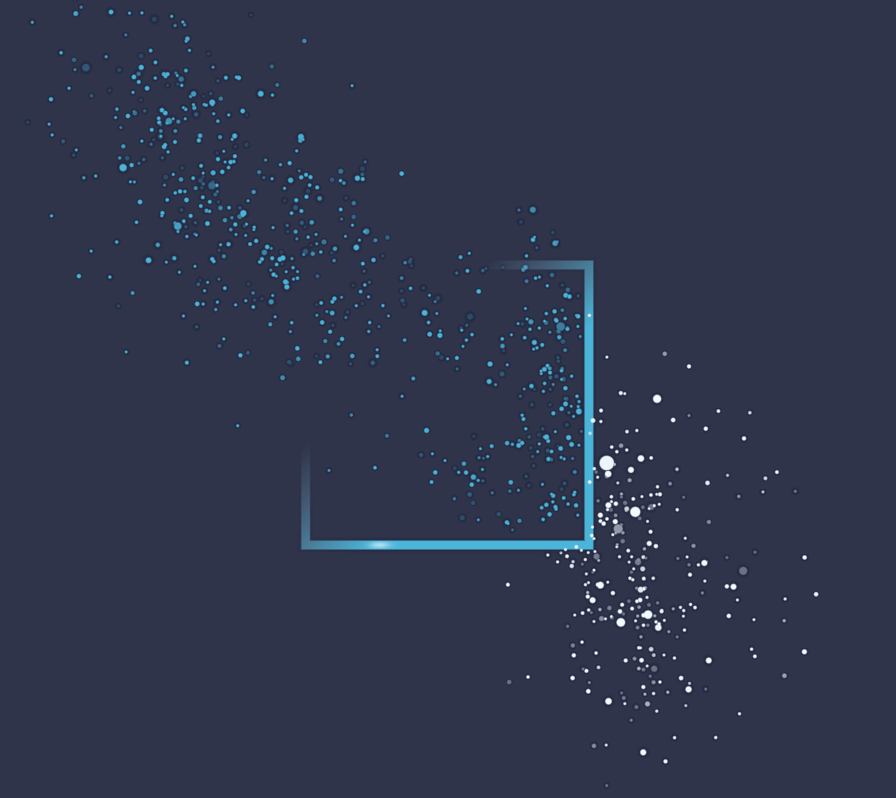
A Shadertoy shader for this background:

```glsl
#define BACKGROUND vec3(0.184, 0.204, 0.290)
#define SHADE vec3(0.140, 0.160, 0.258)
#define CYAN vec3(0.290, 0.710, 0.850)
#define PALE vec3(0.480, 0.620, 0.710)
#define WHITE vec3(0.950, 0.985, 1.000)
#define FRAME_CENTRE vec2(0.5605, 0.4925)
#define FRAME_HALF vec2(0.1775, 0.1755)
#define STROKE_HALF 0.0056
#define FRAME_FADE vec2(-0.060, 0.150)
#define CLUMP_SCALE 28.0
#define DENSITY_FLOOR 0.010
#define SOFTNESS 0.0008

vec3 hash3(vec2 cell) {
    vec3 q = fract(vec3(cell.xyx) * vec3(0.1031, 0.1030, 0.0973));
    q += dot(q, q.yxz + 33.33);
    return fract((q.xxy + q.yzz) * q.zyx);
}

mat2 rotation(float angle) {
    float c = cos(angle), s = sin(angle);
    return mat2(c, s, -s, c);
}

float cornerSlope(vec2 corner, vec2 offset) {
    float angle = 6.2832 * hash3(corner + 71.0).x;
    return dot(vec2(cos(angle), sin(angle)), offset);
}

float gradientNoise(vec2 p) {
    vec2 i = floor(p), f = fract(p);
    vec2 u = f * f * f * (f * (f * 6.0 - 15.0) + 10.0);
    vec2 e = vec2(0.0, 1.0);
    float low = mix(cornerSlope(i, f), cornerSlope(i + e.yx, f - e.yx), u.x);
    float high = mix(cornerSlope(i + e.xy, f - e.xy), cornerSlope(i + 1.0, f - 1.0), u.x);
    return mix(low, high, u.y);
}

// Elongated Gaussian cloud; the first spread lies along the angle.
float cloud(vec2 p, vec2 centre, vec2 spread, float angle) {
    vec2 q = (p - centre) * rotation(angle) / spread;
    return exp(-0.5 * dot(q, q));
}

// Drifting dust at the upper left and along the inside of the frame
float cyanDensity(vec2 p) {
    float d = 0.38 * cloud(p, vec2(0.228, 0.825), vec2(0.090, 0.038), -1.2);
    d += 0.20 * cloud(p, vec2(0.385, 0.685), vec2(0.095, 0.050), -1.3);
    d += 0.11 * cloud(p, vec2(0.290, 0.750), vec2(0.190, 0.115), -0.85);
    d += 0.46 * cloud(p, vec2(0.698, 0.510), vec2(0.115, 0.026), -1.571);
    d += 0.20 * cloud(p, vec2(0.610, 0.400), vec2(0.055, 0.040), -0.4);
    d += 0.14 * cloud(p, vec2(0.600, 0.595), vec2(0.090, 0.050), -0.4);
    return (d - DENSITY_FLOOR) * step(p.x, 0.729) * step(0.326, p.y);
}

// Bright spray beyond the lower right corner
float whiteDensity(vec2 p) {
    float d = 0.36 * cloud(p, vec2(0.772, 0.300), vec2(0.110, 0.038), -1.35);
    d += 0.13 * cloud(p, vec2(0.805, 0.300), vec2(0.150, 0.110), -1.2);
    vec2 edge = FRAME_CENTRE + vec2(1.0, -1.0) * FRAME_HALF;
    return (d - DENSITY_FLOOR) * max(step(edge.x, p.x), step(p.y, edge.y));
}

// One disc per cell of a turned grid, kept where the cloud is dense.
// Returns the disc and a soft dark halo around it.
vec2 scatter(vec2 p, float cells, vec2 radii, float amount, bool bright) {
    mat2 turn = rotation(cells);
    vec2 cell = floor(turn * p * cells);
    float seed = cells + (bright ? 137.0 : 11.0);
    vec3 place = hash3(cell + seed);
    vec3 look = hash3(cell + seed + 313.0);
    vec2 centre = transpose(turn) * (cell + mix(vec2(0.28), vec2(0.72), place.xy)) / cells;
    float density = bright ? whiteDensity(centre) : cyanDensity(centre);
    float clump = smoothstep(-0.3, 0.3, gradientNoise(centre * CLUMP_SCALE));
    float present = step(place.z + 0.002, density * amount * mix(0.1, 1.9, clump));
    float radius = mix(radii.x, radii.y, look.x * look.x);
    float blur = 0.4 / iResolution.y + SOFTNESS;
    float away = length(p - centre);
    float disc = 1.0 - smoothstep(radius - blur, radius + blur, away);
    float halo = 1.0 - smoothstep(radius, radius + 0.006, away);
    halo *= 1.0 - smoothstep(0.3 / cells, 0.45 / cells, away);
    float strength = mix(bright ? 0.35 : 0.22, 1.0, smoothstep(0.0, 0.6, look.y));
    return present * vec2(disc * strength, halo);
}

// Two sheets of fine particles, then medium and large ones
vec2 particles(vec2 p, bool bright) {
    float size = bright ? 1.4 : 1.0;
    vec2 dots = scatter(p, 83.0, vec2(0.0017, 0.0029), 1.4, bright);
    dots = max(dots, scatter(p, 69.0, vec2(0.0017, 0.0032), 1.4, bright));
    dots = max(dots, scatter(p, 43.0, size * vec2(0.0026, 0.0042), 0.8, bright));
    return max(dots, scatter(p, 18.0, size * vec2(0.0044, 0.0068), 0.65, bright));
}

void mainImage(out vec4 fragColor, in vec2 fragCoord) {
    vec2 p = fragCoord / iResolution.y;
    p.x += 0.5 * (512.0 / 456.0 - iResolution.x / iResolution.y);

    // Backdrop, deeper close to each particle
    vec2 cyanDots = particles(p, false);
    vec2 whiteDots = particles(p, true);
    vec3 colour = mix(BACKGROUND, SHADE, max(cyanDots.y, whiteDots.y));
    colour = mix(colour, CYAN, cyanDots.x);

    // Square outline that fades toward the upper left
    vec2 q = abs(p - FRAME_CENTRE) - FRAME_HALF;
    float blur = 0.4 / iResolution.y + SOFTNESS;
    float outline = abs(max(q.x, q.y)) - STROKE_HALF;
    float stroke = 1.0 - smoothstep(-blur, blur, outline);
    float rim = 1.0 - smoothstep(0.0, 0.006, outline);
    float fade = clamp((p.x - p.y - FRAME_FADE.x) / (FRAME_FADE.y - FRAME_FADE.x), 0.0, 1.0);
    float glint = 0.6 * cloud(p, vec2(0.476, 0.317), vec2(0.009, 0.003), 0.0);
    vec3 paint = mix(mix(PALE, CYAN, fade), WHITE, glint);
    colour = mix(colour, SHADE, 0.7 * rim * fade);
    colour = mix(colour, paint, stroke * fade);

    colour = mix(colour, WHITE, whiteDots.x);
    fragColor = vec4(colour, 1.0);
}
```
